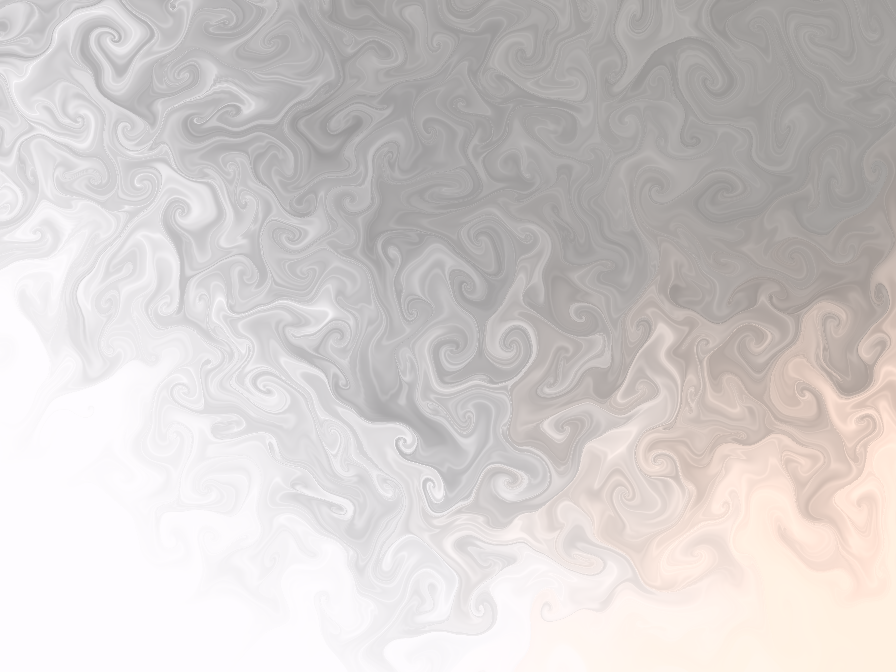
Give the GLSL for this background, as a WebGL 2 fragment shader.

```glsl
#version 300 es
precision highp float;
// Pale liquid marble: swirling strands over a white, grey and peach gradient.

uniform vec2 u_resolution;
out vec4 outColor;

const float CELLS = 9.0;        // eddies per canvas height
const int FLOW_STEPS = 16;
const float STEP_LENGTH = 0.085;

vec2 randomGradient(vec2 cell) {
  vec3 h = fract(cell.xyx * vec3(0.1031, 0.1030, 0.0973));
  h += dot(h, h.yzx + 33.33);
  float angle = 6.28318 * fract((h.x + h.y) * h.z);
  return vec2(cos(angle), sin(angle));
}

float gradientNoise(vec2 p) {
  vec2 i = floor(p), f = p - i;
  vec2 w = f * f * f * (f * (f * 6.0 - 15.0) + 10.0);
  vec2 e = vec2(0.0, 1.0);
  float low = mix(dot(randomGradient(i), f),
                  dot(randomGradient(i + e.yx), f - e.yx), w.x);
  float high = mix(dot(randomGradient(i + e.xy), f - e.xy),
                   dot(randomGradient(i + e.yy), f - e.yy), w.x);
  return mix(low, high, w.y);
}

// Stream function whose contours become the eddies
float stream(vec2 p) {
  return gradientNoise(p) + 0.3 * gradientNoise(p * 1.9 + 17.3);
}

vec2 curl(vec2 p) {
  const float d = 0.02;
  float s = stream(p);
  return vec2(stream(p + vec2(0.0, d)) - s, s - stream(p + vec2(d, 0.0))) / d;
}

// Carry a point along the flow
vec2 advect(vec2 p) {
  for (int i = 0; i < FLOW_STEPS; i++) {
    p += STEP_LENGTH * curl(p);
  }
  return p;
}

// Layered noise with thin bright ridges
float strands(vec2 p) {
  float sum = 0.0, weight = 1.0;
  for (int i = 0; i < 3; i++) {
    sum += weight * gradientNoise(p + 31.7 * float(i));
    p *= 1.9;
    weight *= 0.65;
  }
  float ridge = 1.0 - smoothstep(0.0, 0.16, abs(gradientNoise(p * 0.3 + 5.1)));
  return sum + 0.4 * ridge - 0.12;
}

// Brightness falls from the lower left towards the upper right
float lightness(vec2 uv) {
  float top = mix(0.82, 0.655, smoothstep(0.0, 0.5, uv.x))
            - 0.03 * smoothstep(0.6, 1.0, uv.x);
  float start = mix(0.48, -0.08, smoothstep(-0.1, 0.4, uv.x))
              + 0.17 * smoothstep(0.5, 1.0, uv.x);
  float end = mix(1.05, 0.70, smoothstep(0.15, 0.65, uv.x));
  return mix(1.0, top, smoothstep(start, end, uv.y));
}

// Peach glow at the lower right, faint violet and warm greys elsewhere
vec3 tint(vec2 uv) {
  vec3 violet = vec3(0.998, 0.990, 1.0);
  vec3 warmGrey = vec3(1.018, 1.0, 0.987);
  vec3 peach = vec3(1.06, 0.945, 0.885);
  float glow = smoothstep(0.45, 1.0, uv.x) * (1.0 - smoothstep(0.3, 0.8, uv.y));
  vec3 neutral = mix(violet, warmGrey, smoothstep(0.5, 1.4, uv.x + uv.y * 0.5));
  return mix(neutral, peach, glow);
}

void main() {
  vec2 aspect = vec2(u_resolution.x / u_resolution.y, 1.0);
  vec2 p = gl_FragCoord.xy / u_resolution.y;
  vec2 q = advect(p * CELLS) / CELLS;

  // The gradient is dragged partly along with the flow
  vec2 uv = mix(p, q, 0.55) / aspect;
  float light = lightness(uv);

  // Strands are strongest in the middle tones
  float midtone = clamp((1.0 - light) * (light - 0.6) * 25.0, 0.0, 1.0);
  float contrast = 0.025 * smoothstep(1.0, 0.9, light) + 0.10 * midtone;
  light += contrast * strands(q * CELLS * 1.1);

  outColor = vec4(clamp(light * tint(uv), 0.0, 1.0), 1.0);
}
```
